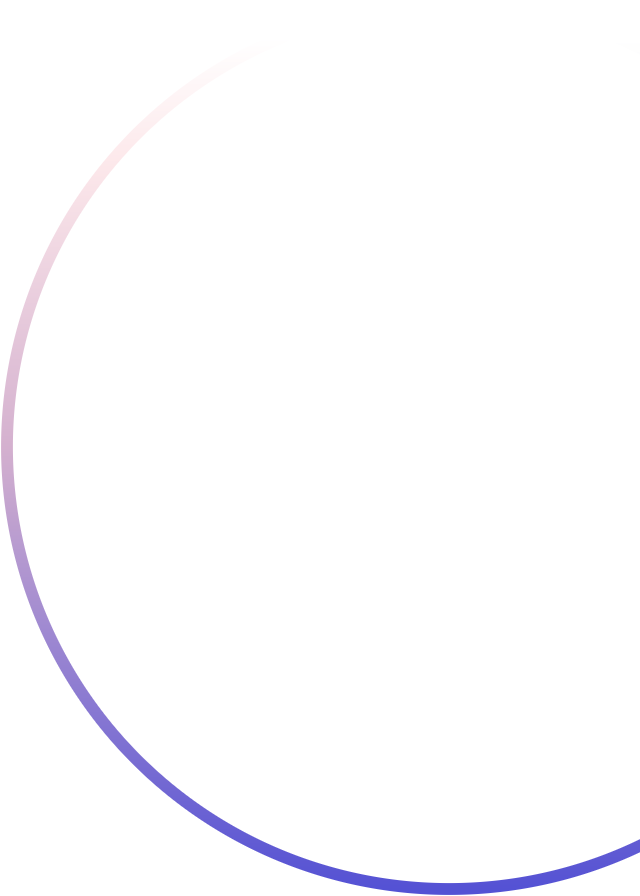
Give the GLSL for this background, as a Shadertoy shader.

```glsl
// A large thin ring on white, fading from indigo at the bottom to nothing at the top.

// Lengths are in canvas heights, origin at the lower left.
const vec2 RING_CENTER = vec2(0.5013, 0.5013);
const float RING_RADIUS = 0.4935;
const float RING_HALF_WIDTH = 0.0066;

const vec3 PAPER = vec3(1.0);
const vec3 INDIGO = vec3(0.33, 0.32, 0.83);
const vec3 MAUVE = vec3(0.83, 0.69, 0.81);
const vec3 BLUSH = vec3(0.99, 0.91, 0.92);
const vec3 MIST = vec3(0.95, 0.95, 0.96);

// Heights at which each gradient colour is reached.
const float INDIGO_Y = 0.008;
const float MAUVE_Y = 0.499;
const float BLUSH_Y = 0.818;
const float FADE_Y = 0.958;

float ramp(float start, float end, float value) {
    return clamp((value - start) / (end - start), 0.0, 1.0);
}

// Vertical stroke gradient, with a cooler tint on the upper right.
vec3 strokeColor(vec2 p) {
    vec3 color = mix(INDIGO, MAUVE, ramp(INDIGO_Y, MAUVE_Y, p.y));
    color = mix(color, BLUSH, ramp(MAUVE_Y, BLUSH_Y, p.y));
    float cool = step(RING_CENTER.x, p.x) * ramp(MAUVE_Y, BLUSH_Y, p.y);
    color = mix(color, MIST, cool);
    return mix(color, PAPER, ramp(BLUSH_Y, FADE_Y, p.y));
}

void mainImage(out vec4 fragColor, in vec2 fragCoord) {
    vec2 p = fragCoord / iResolution.y;
    float pixel = 1.0 / iResolution.y;

    // Antialiased ring coverage from its signed distance.
    float ringDistance = abs(length(p - RING_CENTER) - RING_RADIUS) - RING_HALF_WIDTH;
    float coverage = clamp(0.5 - ringDistance / pixel, 0.0, 1.0);

    fragColor = vec4(mix(PAPER, strokeColor(p), coverage), 1.0);
}
```
